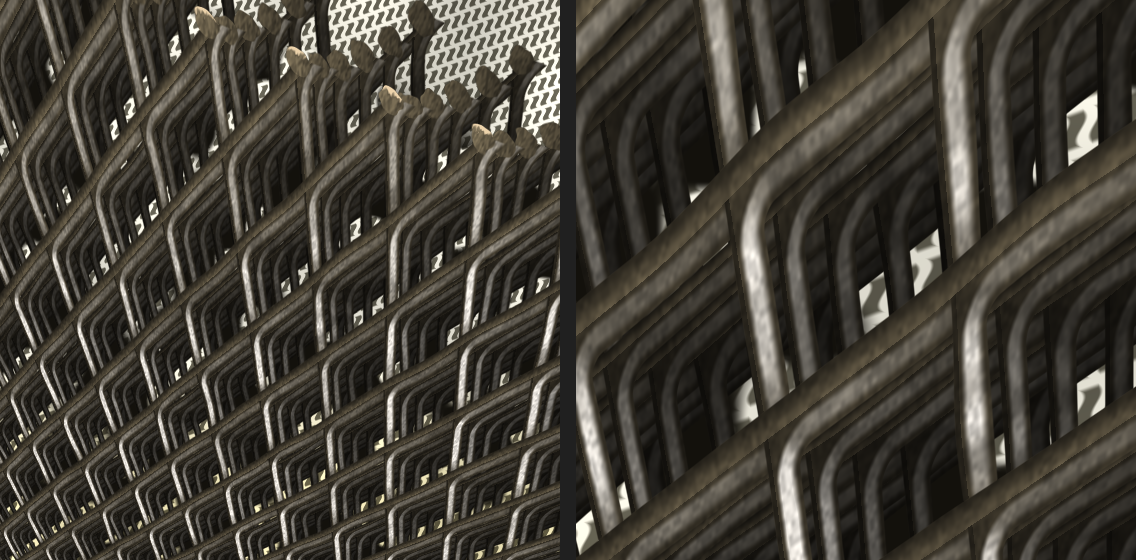
Left: the whole. Right: its middle third, enlarged.
A Shadertoy shader for this texture:

```glsl
// Stacked sheets of expanded steel mesh in perspective, with cut tips above a fine pale mesh.
#define SHEETS 6
#define BAR 0.145
#define FACE 0.12
#define ROUND 0.23
#define WOBBLE 0.05
#define CUT -1.18
#define TAPER 0.1
#define DARK vec3(0.10, 0.09, 0.065)
#define BROWN vec3(0.25, 0.225, 0.175)
#define STEEL vec3(0.94, 0.92, 0.89)
#define TAN vec3(0.83, 0.74, 0.60)

float hash(vec2 p) {
    p = fract(p * vec2(0.1031, 0.1137));
    p += dot(p, p.yx + 33.33);
    return fract((p.x + p.y) * p.x * 7.31);
}

float noise(vec2 p) {
    vec2 i = floor(p), f = p - i;
    f = f * f * (3.0 - 2.0 * f);
    return mix(mix(hash(i), hash(i + vec2(1, 0)), f.x),
               mix(hash(i + vec2(0, 1)), hash(i + vec2(1, 1)), f.x), f.y);
}

// Perspective lattice: x counts columns, y counts rows downwards, z is the shrink factor
vec3 lattice(vec2 p) {
    float drop = p.y - 0.42 * (p.x - 0.69);
    float row = (drop - 0.4036) / (0.2161 - TAPER * drop);
    float shrink = 1.0 + TAPER * row;
    return vec3((p.x - 0.69) * shrink / 0.1458, row, shrink);
}

// Fine pale mesh seen in the open and through chinks between the sheets
vec3 backdrop(vec2 p, float row) {
    vec2 grid = vec2(p.x * 52.0 - p.y * 9.0, p.y * 36.0 + p.x * 13.0);
    grid.x += 0.22 * sin(grid.y * 6.2832);
    vec2 f = abs(fract(grid) - 0.5);
    float bars = max(1.0 - smoothstep(0.14, 0.30, f.x), 1.0 - smoothstep(0.06, 0.20, f.y));
    vec3 mesh = mix(vec3(0.35, 0.34, 0.29), vec3(0.89, 0.88, 0.83), bars);
    mesh *= 0.82 + 0.3 * noise(p * 6.0);
    mesh = mix(mesh, mesh * vec3(1.0, 0.97, 0.82), smoothstep(0.6, 0.9, p.y));
    float chinks = smoothstep(0.40, 0.56, noise(p * 17.0 + 4.0));
    float open = 1.0 - smoothstep(-1.4, -0.9, row);
    return mix(DARK * 0.75, mesh * 1.08, max(chinks, open));
}

// One sheet: colour and coverage
vec4 sheet(vec2 ij, float depth, float gloss, float aa) {
    vec2 ab = vec2(ij.x, ij.x + ij.y);
    ab += WOBBLE * (noise(ab * 1.7 + depth * 9.0) - 0.5);
    vec2 cell = floor(ab), p = ab - cell;
    float bar = depth < 0.5 ? BAR : BAR * 0.78;
    float face = depth < 0.5 ? FACE : FACE * 0.45;

    // Rounded hook joining the steep bar and the diagonal bar
    vec2 v = ROUND - p;
    float d = ROUND - length(max(v, 0.0)) - min(max(v.x, v.y), 0.0);
    float loop = 1.0 - smoothstep(bar - aa, bar + aa, d);
    float top = smoothstep(1.0 - face - aa, 1.0 - face + aa, p.y);
    float side = smoothstep(0.975 - aa, 0.975 + aa, p.x);

    // Lit ridge, glossier on the steep bar and dull near the joints
    float t = d / bar;
    float ridge = smoothstep(0.05, 0.30, t) * (1.0 - smoothstep(0.58, 0.92, t));
    float steep = smoothstep(-0.10, 0.14, p.y - p.x);
    float grain = noise(ab * vec2(42.0, 34.0) + depth * 17.0);
    float wear = noise(ab * 7.0 + 31.0);
    float light = ridge * mix(0.40 * (1.0 - 0.5 * p.x), gloss, steep);
    light *= (0.65 + 0.5 * wear) * (0.8 + 0.4 * hash(cell + 60.0));
    light *= 1.0 - 0.65 * steep * smoothstep(0.55, 0.95, p.y);
    vec3 color = mix(BROWN * (0.75 + 0.3 * wear), STEEL, clamp(light, 0.0, 1.0));

    // Flat upper face of the diagonal bar
    float sheen = smoothstep(1.0 - face, 1.0, p.y) * (1.0 - 0.5 * abs(p.x - 0.5));
    color = mix(color, BROWN * (0.65 + 0.85 * sheen), top);
    color = mix(color, BROWN * 0.6, side * (1.0 - top));
    color *= 0.84 + 0.32 * grain;
    float cover = max(loop, max(top, side)) * smoothstep(CUT - aa, CUT + aa, ij.y);

    // Thick cut tips on the upper border
    float column = floor(ij.x + 0.45);
    vec2 tip = vec2(ij.x - column - 0.05, (ij.y - CUT) * 1.25 - 0.05);
    tip += 0.06 * (noise(ij * 13.0 + depth) - 0.5);
    float blob = 1.0 - smoothstep(0.13 - aa, 0.13 + aa, length(tip));
    float cutFace = 1.0 - smoothstep(-0.07, -0.03, tip.y + 0.05 * grain);
    vec3 tipColor = BROWN * (1.1 + 0.7 * grain - 2.0 * tip.x);
    tipColor = mix(tipColor, TAN, cutFace * step(depth, 0.5));
    return vec4(mix(color, tipColor, blob), max(cover, blob));
}

void mainImage(out vec4 fragColor, in vec2 fragCoord) {
    vec2 p = fragCoord / iResolution.xy;
    p.y = 1.0 - p.y;
    vec3 grid = lattice(p);
    float aa = 1.0 * grid.z / (0.14 * iResolution.y);
    float low = smoothstep(0.25, 0.62, p.y);
    vec3 color = backdrop(p, grid.y);

    // Composite from the rearmost sheet to the front one
    for (int n = SHEETS - 1; n >= 0; n--) {
        float depth = float(n);
        vec2 shift = vec2(0.2 * depth + 0.012 * depth * depth, -0.028 * depth * depth);
        vec2 ij = grid.xy - shift;
        float gloss = mix(0.46, 1.15, low) / (1.0 + 0.5 * depth);
        vec4 metal = sheet(ij, depth, gloss, aa);
        float inside = smoothstep(-1.3, -0.2, ij.y);
        float shade = mix(1.0 / (1.0 + 0.12 * depth), 1.0 / (1.0 + 0.48 * depth), inside);
        color = mix(color, metal.rgb * shade * mix(1.12, 0.95, low), metal.a);
    }
    fragColor = vec4(clamp(color, 0.0, 1.0), 1.0);
}
```
